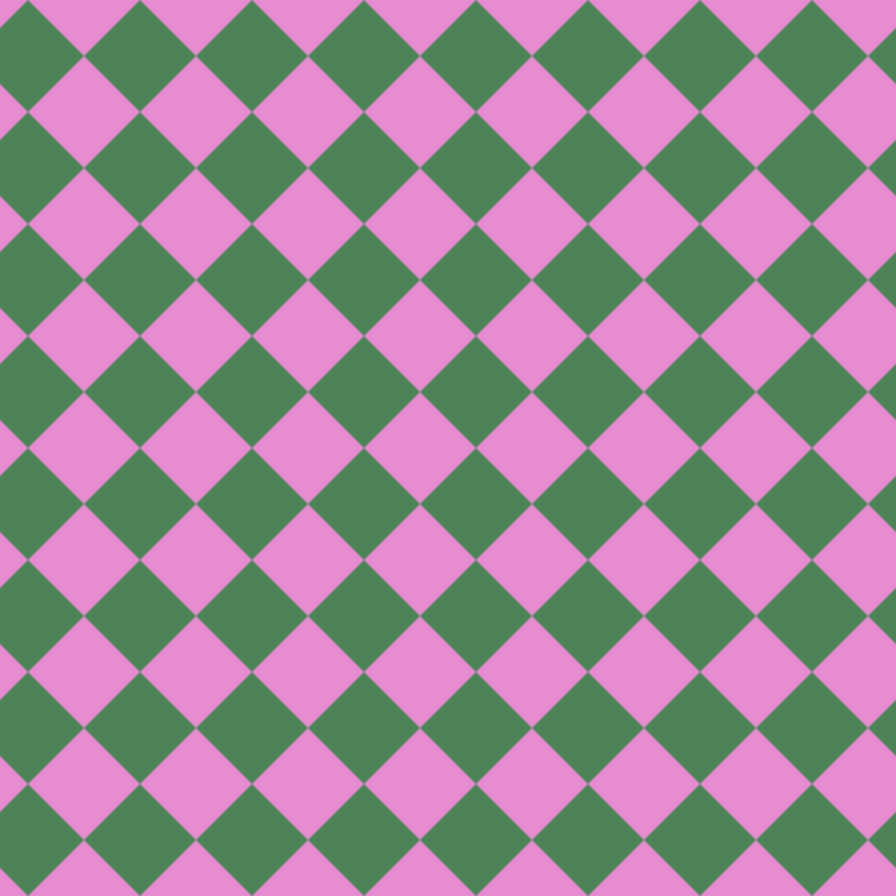
This pattern is drawn by a three.js fragment shader. Its source:

```glsl
// Harlequin check: green diamonds touching at their tips on a pink ground.
// Each square cell holds one diamond, drawn from its signed distance;
// a whole number of cells per side makes the pattern tile.

varying vec2 vUv;

const float REPEATS = 8.0;                    // cells across and up
const vec2 DIAMOND_CENTER = vec2(0.25, 0.5);  // position within a cell
const float HALF_DIAGONAL = 0.5;              // in cells, so tips meet
const float EDGE_SOFTNESS = 0.002;            // half blend width, in canvas units
const vec3 GREEN = vec3(0.30, 0.515, 0.35);
const vec3 PINK = vec3(0.91, 0.55, 0.82);

// Signed distance to the sides of a diamond, negative inside
float diamondDistance(vec2 p, float halfDiagonal) {
  return (abs(p.x) + abs(p.y) - halfDiagonal) * inversesqrt(2.0);
}

void main() {
  // Repeat the cell, centred on its diamond
  vec2 cell = fract(vUv * REPEATS - DIAMOND_CENTER + 0.5) - 0.5;

  // Distance in canvas units, blended across the edge
  float distanceToEdge = diamondDistance(cell, HALF_DIAGONAL) / REPEATS;
  float ground = smoothstep(-EDGE_SOFTNESS, EDGE_SOFTNESS, distanceToEdge);

  gl_FragColor = vec4(mix(GREEN, PINK, ground), 1.0);
}
```
